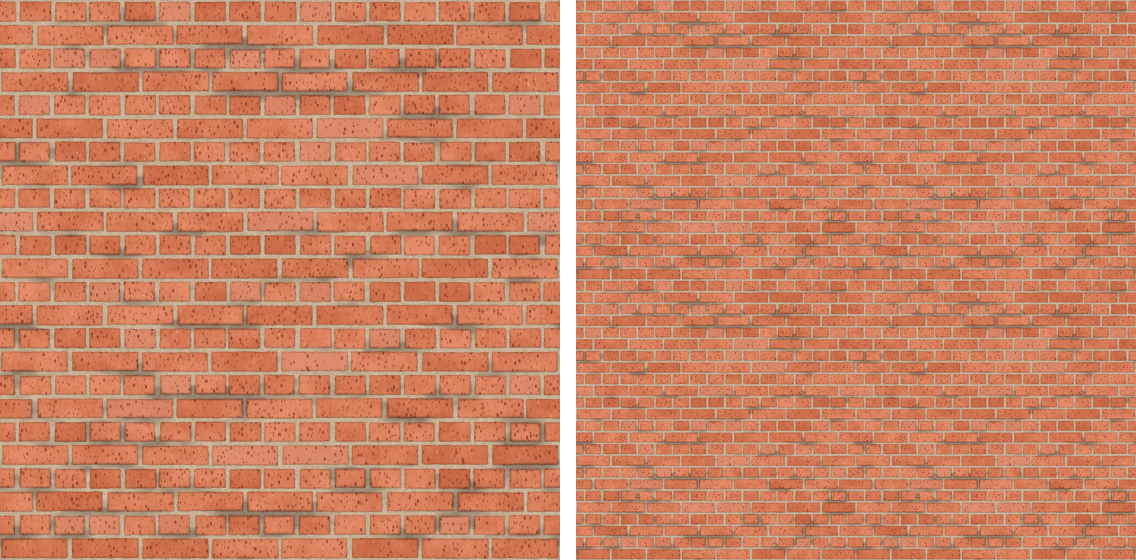
Left: one tile. Right: repeated 2 by 2.
Reproduce this texture procedurally as a Shadertoy shader.

```glsl
float hash(vec2 p) {
    return fract(sin(dot(p, vec2(127.1, 311.7))) * 43758.5453);
}

// Value noise that wraps after a whole number of cells
float noise(vec2 uv, vec2 cells) {
    vec2 p = uv * cells, i = floor(p), f = fract(p);
    f = f * f * (3.0 - 2.0 * f);
    vec2 a = mod(i, cells), b = mod(i + 1.0, cells);
    return mix(mix(hash(a), hash(vec2(b.x, a.y)), f.x),
               mix(hash(vec2(a.x, b.y)), hash(b), f.x), f.y);
}

float fbm(vec2 uv, vec2 cells) {
    float sum = 0.0, gain = 0.5;
    for (int k = 0; k < 4; k++) {
        sum += gain * noise(uv, cells);
        cells *= 2.0;
        gain *= 0.5;
    }
    return sum / 0.9375;
}

// Coverage of scattered upright pits, one candidate per grid cell
float specks(vec2 uv, vec2 cells, float density, float maxRadius, float seed) {
    vec2 base = floor(uv * cells);
    float soft = 0.5 / iResolution.y + 0.0003, cover = 0.0;
    for (int y = -1; y <= 1; y++)
    for (int x = -1; x <= 1; x++) {
        vec2 cell = base + vec2(x, y), id = mod(cell, cells) + seed;
        vec2 center = cell + vec2(hash(id + 3.1), hash(id + 7.7));
        vec2 d = (uv - center / cells) * vec2(1.0, 0.62);
        float size = hash(id + 13.3);
        float radius = maxRadius * mix(0.25, 1.0, size * size);
        float present = step(hash(id + 19.9), density);
        float pit = 1.0 - smoothstep(radius - soft, radius + soft, length(d));
        cover = max(cover, present * pit * mix(0.55, 1.0, hash(id + 23.5)));
    }
    return cover;
}

float roundedBox(vec2 p, vec2 halfSize, float radius) {
    vec2 q = abs(p) - halfSize + radius;
    return length(max(q, 0.0)) + min(max(q.x, q.y), 0.0) - radius;
}

void mainImage(out vec4 fragColor, in vec2 fragCoord) {
    vec2 uv = fragCoord / iResolution.xy;
    float pixel = 1.0 / iResolution.y;

    // Courses alternate long stretchers and short headers
    float row = floor(uv.y * 24.0);
    bool header = mod(row, 2.0) > 0.5;
    float count = header ? 16.0 : 8.0;
    float shift = header ? 0.5 : 0.5 * mod(row * 0.5, 2.0);
    float x = uv.x * count - shift;
    vec2 id = vec2(mod(floor(x), count), row);
    vec2 p = (vec2(fract(x), fract(uv.y * 24.0)) - 0.5) / vec2(count, 24.0);

    // Uneven placement, size and chipped edges
    vec2 jitter = vec2(hash(id + 31.0), hash(id + 47.0)) - 0.5;
    vec2 halfSize = 0.5 / vec2(count, 24.0) - 0.0031;
    halfSize -= 0.0008 * vec2(hash(id + 53.0), hash(id + 59.0));
    float d = roundedBox(p - jitter * vec2(0.003, 0.0014), halfSize, 0.0022);
    d += 0.0022 * (fbm(uv, vec2(96.0)) - 0.5);
    float brickMask = 1.0 - smoothstep(-0.0006 - pixel * 0.5, 0.0006 + pixel * 0.5, d);

    // Fired clay: tone per brick, blotches and fine upright grain
    float tone = hash(id + 71.0);
    float blotch = fbm(uv, vec2(24.0, 32.0));
    float grain = noise(uv, vec2(320.0, 150.0));
    float light = 0.72 - 0.6 * tone * tone + 1.1 * (blotch - 0.5) + 0.35 * (grain - 0.5);
    vec3 brick = mix(vec3(0.79, 0.41, 0.27), vec3(0.90, 0.55, 0.41), clamp(light, 0.0, 1.0));
    brick = mix(brick, vec3(0.87, 0.57, 0.46), 0.6 * step(0.92, hash(id + 83.0)));
    brick *= 1.0 - 0.16 * smoothstep(-0.0035, 0.0, d);

    // Dark pits and a few pale grit grains
    float density = mix(0.4, 0.85, hash(id + 97.0));
    float pits = specks(uv, vec2(128.0, 108.0), density, 0.0021, 0.0);
    brick = mix(brick, vec3(0.47, 0.20, 0.12), 0.8 * pits);
    float grit = specks(uv, vec2(96.0), 0.04, 0.0016, 211.0);
    brick = mix(brick, vec3(0.88, 0.74, 0.60), 0.8 * grit);

    // Sandy mortar with grime patches and a shadow below each course
    float sand = noise(uv, vec2(384.0));
    vec3 mortar = mix(vec3(0.71, 0.61, 0.50), vec3(0.84, 0.76, 0.66),
                      0.55 * sand + 0.55 * fbm(uv, vec2(64.0)));
    float grime = smoothstep(0.52, 0.75, fbm(uv + 0.37, vec2(10.0, 24.0)));
    mortar *= 1.0 - 0.35 * grime * mix(0.5, 1.0, sand);
    mortar *= 1.0 - 0.14 * (1.0 - smoothstep(0.0, 0.002, d)) * step(p.y, 0.0);
    brick *= 1.0 - 0.25 * grime * smoothstep(-0.006, 0.0, d);

    fragColor = vec4(mix(mortar, brick, brickMask), 1.0);
}
```
